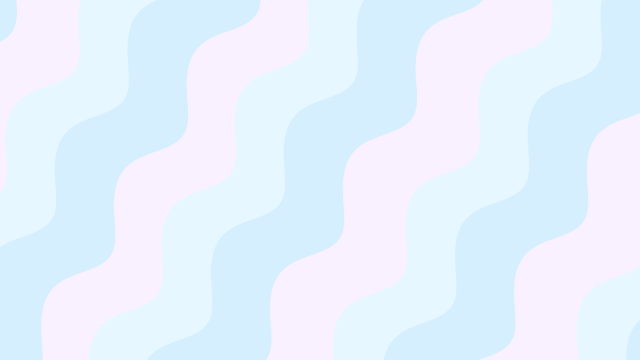
Write a Shadertoy shader that draws this pattern.

```glsl
// Sideways sway of a stripe edge at a given distance along the stripe
float sway(float along) {
    float a = 6.2831853 * (along - 0.051) / 0.391;
    return 0.046 * cos(a) + 0.0019 * sin(2.0 * a) + 0.0028 * cos(2.0 * a);
}

// Distance across the stripes once their waves are straightened
float acrossStripes(vec2 p) {
    return dot(p, vec2(0.856, 0.517)) - sway(dot(p, vec2(-0.517, 0.856)));
}

void mainImage(out vec4 fragColor, in vec2 fragCoord) {
    // Height is one unit, y runs down from the top edge
    vec2 p = vec2(fragCoord.x, iResolution.y - fragCoord.y) / iResolution.y;

    // One pink stripe is narrower: everything beyond its middle slides left
    p.x += 0.0417 * step(0.664, acrossStripes(p));

    // Each repeat starts and ends inside a pink stripe
    float band = mod(acrossStripes(p) - 0.1255, 0.5556);
    float soft = 0.75 / iResolution.y;

    vec3 pink = vec3(0.976, 0.945, 1.0);
    vec3 ice = vec3(0.906, 0.970, 1.0);
    vec3 sky = vec3(0.840, 0.937, 1.0);

    // Pink, ice, sky, then pink again
    vec3 color = mix(pink, ice, smoothstep(-soft, soft, band - 0.1037));
    color = mix(color, sky, smoothstep(-soft, soft, band - 0.2634));
    color = mix(color, pink, smoothstep(-soft, soft, band - 0.4556));
    fragColor = vec4(color, 1.0);
}
```
